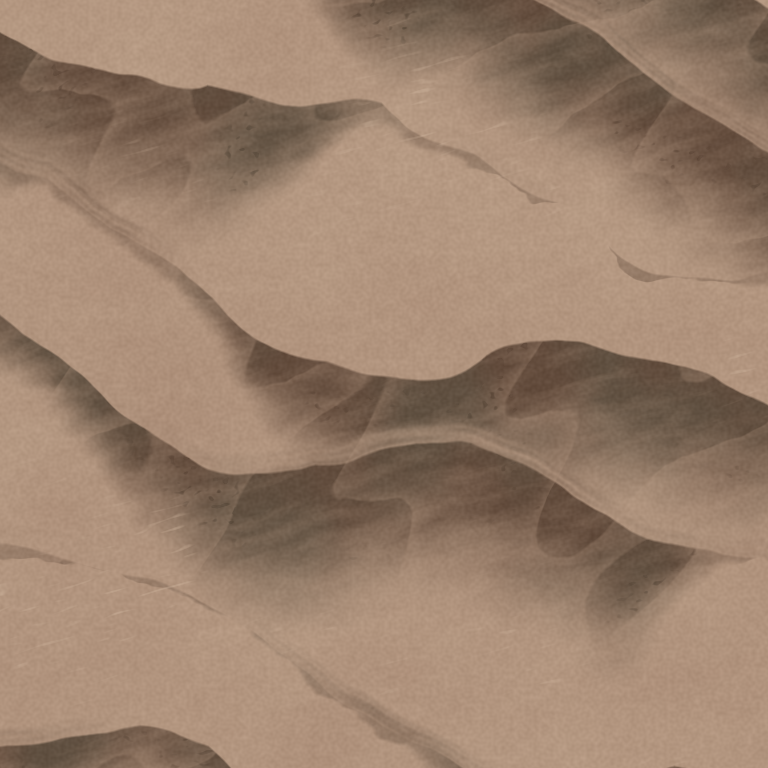
Give the GLSL for this texture, as a WebGL 1 fragment shader.

```glsl
precision highp float;
uniform vec2 u_resolution;

const vec3 SAND_LIGHT = vec3(0.72, 0.61, 0.52);
const vec3 SAND_WARM = vec3(0.665, 0.545, 0.462);
const vec3 SHADOW = vec3(0.385, 0.295, 0.235);
const vec3 SHADOW_GREY = vec3(0.375, 0.315, 0.255);
const vec3 WISP = vec3(0.80, 0.70, 0.61);

const int ROWS = 8;
const float ROW_TOP = 1.5;        // height of the first crest at the left edge
const float ROW_GAP = 0.245;
const float SLOPE_TOP = -0.5;
const float SLOPE_STEP = 0.055;   // lower crests lie flatter
const float FACE_DEPTH = 0.23;    // longest shaded face below a crest
const float RIM_WIDTH = 0.032;
const float EDGE = 0.0022;
const float WIND_ANGLE = 0.27;
const float GRAIN = 0.035;

vec2 hashGradient(vec2 cell) {
  vec3 h = fract(vec3(cell.xyx) * vec3(0.1031, 0.1030, 0.0973));
  h += dot(h, h.yzx + 33.33);
  float angle = 6.2832 * fract((h.x + h.y) * h.z);
  return vec2(cos(angle), sin(angle));
}

float gradientNoise(vec2 p) {
  vec2 i = floor(p), f = fract(p);
  vec2 u = f * f * f * (f * (f * 6.0 - 15.0) + 10.0);
  float a = dot(hashGradient(i), f);
  float b = dot(hashGradient(i + vec2(1.0, 0.0)), f - vec2(1.0, 0.0));
  float c = dot(hashGradient(i + vec2(0.0, 1.0)), f - vec2(0.0, 1.0));
  float d = dot(hashGradient(i + 1.0), f - 1.0);
  return mix(mix(a, b, u.x), mix(c, d, u.x), u.y);
}

float fbm(vec2 p) {
  float sum = 0.0, amp = 0.6;
  for (int i = 0; i < 4; i++) {
    sum += amp * gradientNoise(p);
    p = p * 2.03 + 17.7;
    amp *= 0.5;
  }
  return sum;
}

vec2 rotate(vec2 p, float a) {
  return vec2(cos(a) * p.x + sin(a) * p.y, cos(a) * p.y - sin(a) * p.x);
}

float crestHeight(float x, float row) {
  float seed = row * 7.0 + 3.5;
  float y = ROW_TOP - ROW_GAP * row + (SLOPE_TOP + SLOPE_STEP * row) * x;
  y += 0.19 * gradientNoise(vec2(x * 2.3 + row * 0.37, seed));
  y -= 0.07 * abs(gradientNoise(vec2(x * 4.1 + row * 0.61, seed + 50.0)));
  return y + 0.014 * gradientNoise(vec2(x * 12.0, seed + 90.0));
}

// Shade of the dunes: 0 is open sand, 1 is the deepest shadow
float duneShade(vec2 p) {
  vec2 q = p + 0.018 * vec2(fbm(p * 5.0), fbm(p * 5.0 + 31.0));
  float ragged = 0.045 * fbm(rotate(p, WIND_ANGLE) * vec2(7.0, 14.0) + 5.0);
  float shade = 0.0;
  for (int i = 0; i < ROWS; i++) {
    float row = float(i);
    float seed = row * 5.0 + 120.5;
    float below = crestHeight(q.x, row) - q.y;

    // Banded rope of sand along the top of the crest
    float rimPower = smoothstep(-0.12, 0.3, gradientNoise(vec2(q.x * 1.7 + row * 0.7, seed + 60.0)));
    float rim = smoothstep(-RIM_WIDTH, -RIM_WIDTH * 0.45, below) * rimPower;
    float strand = gradientNoise(vec2(q.x * 7.0, below * 130.0 + row * 9.0));
    shade = mix(shade, 0.33 + 0.42 * strand, rim * 0.9);

    // Lens of shadow under the crest, fading downhill
    float reach = smoothstep(-0.34, 0.36, gradientNoise(vec2(q.x * 2.1 + row * 0.43, seed)));
    float depth = FACE_DEPTH * reach + 0.004;
    float fade = 1.0 - smoothstep(0.1, 1.0, (below + ragged) / depth);
    float face = fade * mix(0.35, 1.0, smoothstep(0.0, 0.55, reach));
    shade = mix(shade, face, smoothstep(-EDGE, EDGE, below));
  }
  return shade;
}

void main() {
  vec2 p = gl_FragCoord.xy / min(u_resolution.x, u_resolution.y);
  vec2 wind = rotate(p, WIND_ANGLE);
  float shade = duneShade(p);

  // Spurs and wind furrows carved into the shaded faces
  float spur = gradientNoise(rotate(p, 0.65) * vec2(3.5, 9.0) + 0.12 * fbm(p * 9.0));
  shade *= 1.0 - 0.32 * smoothstep(-0.015, 0.015, spur) * exp(-6.0 * max(spur, 0.0));
  float furrow = fbm(wind * vec2(8.0, 42.0) + fbm(p * 6.0));
  shade *= 1.0 + 0.45 * furrow;

  // Pores gather in patches of shadow
  float patches = smoothstep(0.0, 0.3, fbm(p * 7.0 + 70.0));
  float pores = smoothstep(0.22, 0.5, gradientNoise(wind * vec2(85.0, 125.0)));
  shade += 0.3 * pores * patches * smoothstep(0.25, 0.7, shade);

  // Sand tone and shadow tone
  float tone = 0.36 + 0.75 * fbm(p * 3.2 + 11.0) + 0.3 * fbm(wind * vec2(9.0, 28.0));
  vec3 sand = mix(SAND_LIGHT, SAND_WARM, clamp(tone, 0.0, 1.0));
  vec3 dark = mix(SHADOW, SHADOW_GREY, smoothstep(-0.2, 0.3, fbm(p * 4.0 + 40.0)));
  vec3 color = mix(sand, dark, clamp(shade, 0.0, 1.0));

  // Pale wisps drawn out by the wind
  float wisp = smoothstep(0.27, 0.55, gradientNoise(wind * vec2(24.0, 140.0)));
  wisp *= smoothstep(0.05, 0.35, fbm(p * 3.0 + 23.0));
  color = mix(color, WISP, 0.5 * wisp * (1.0 - 0.6 * clamp(shade, 0.0, 1.0)));

  // Fine grain
  color += GRAIN * (gradientNoise(p * 190.0) + 0.8 * fbm(p * 60.0));
  gl_FragColor = vec4(color, 1.0);
}
```
